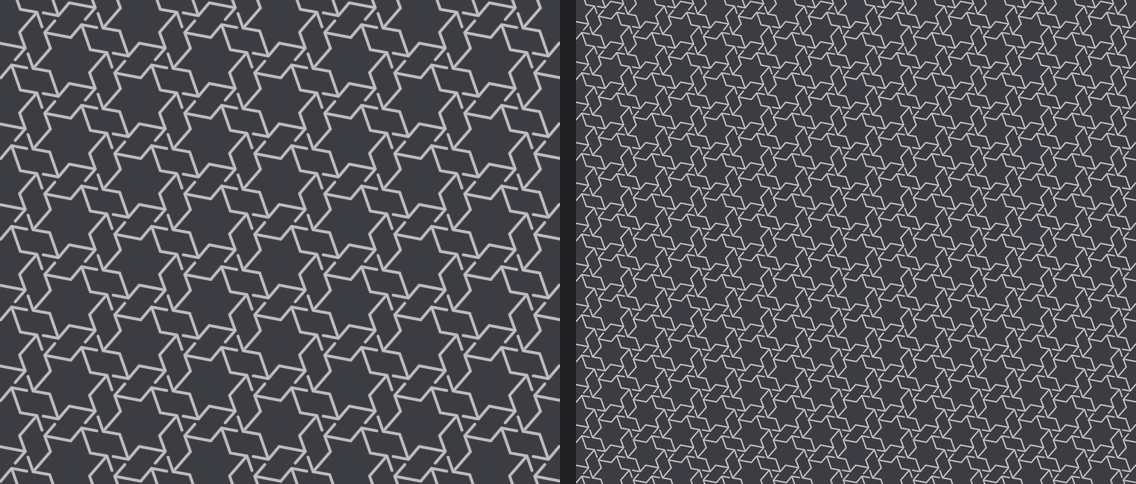
Left, the tile; right, the same tile 2 across and 2 down.
Give the GLSL for this pattern, as a WebGL 1 fragment shader.

```glsl
precision highp float;
// Interlaced pinwheel stars in pale line on slate, on a hexagonal lattice.
// Each star is one three-stroke arm turned six times; two staggered stars
// fill each rectangular cell, and 4 x 6 whole cells tile the canvas.

uniform vec2 u_resolution;

const vec2 CELLS = vec2(4.0, 6.0);
const float SQRT3 = 1.7320508;

float segmentDistance(vec2 p, vec2 a, vec2 b) {
  vec2 pa = p - a, ba = b - a;
  return length(pa - ba * clamp(dot(pa, ba) / dot(ba, ba), 0.0, 1.0));
}

vec2 polar(float radius, float degrees) {
  float a = radians(degrees);
  return radius * vec2(cos(a), sin(a));
}

// Distance to the star outline and its six loose tails; star spacing is 1.
float starDistance(vec2 p) {
  vec2 tip = polar(0.467, 12.1);
  vec2 notch = polar(0.285, 28.1);
  vec2 nextTip = polar(0.467, 72.1);
  vec2 tailEnd = polar(0.526, 51.0);
  mat2 sixthTurn = mat2(0.5, SQRT3 * 0.5, -SQRT3 * 0.5, 0.5);
  float d = 1e3;
  for (int arm = 0; arm < 6; arm++) {
    d = min(d, segmentDistance(p, tip, notch));
    d = min(d, segmentDistance(p, notch, nextTip));
    d = min(d, segmentDistance(p, nextTip, tailEnd));
    p = sixthTurn * p;
  }
  return d;
}

void main() {
  vec2 cell = gl_FragCoord.xy / u_resolution * CELLS;

  // Nearest column of each lattice, with the stars below and above the point.
  float d = 1e3;
  for (int column = 0; column < 2; column++) {
    float shift = 0.5 * float(column);
    vec2 q = cell - vec2(shift, 0.75 - shift);
    q = vec2(fract(q.x + 0.5) - 0.5, fract(q.y));
    for (int row = 0; row < 2; row++) {
      vec2 p = vec2(q.x * SQRT3, q.y - float(row));
      d = min(d, starDistance(p));
    }
  }

  // Soft-edged stroke.
  float pixel = CELLS.y / u_resolution.y;
  float line = 1.0 - smoothstep(-0.8 * pixel, 0.8 * pixel, d - 0.0176);
  vec3 slate = vec3(0.23, 0.24, 0.26);
  vec3 paleGrey = vec3(0.765, 0.757, 0.752);
  gl_FragColor = vec4(mix(slate, paleGrey, line), 1.0);
}
```
